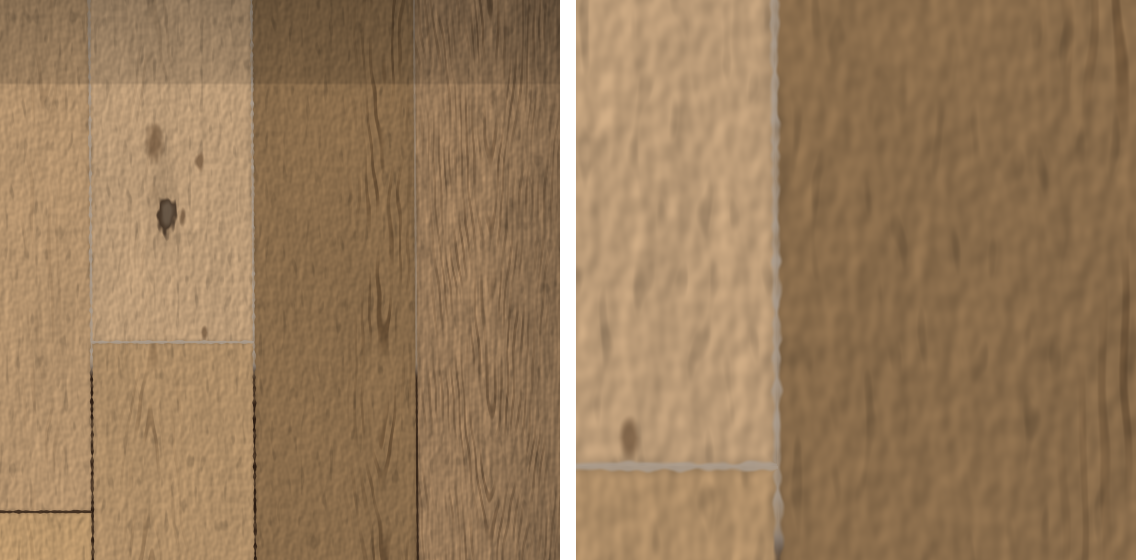
Left: the whole. Right: its middle third, enlarged.
Write a three.js fragment shader that draws this texture.

```glsl
// Oak floor of four upright planks with two butt joints, a knotty board and a shaded top band.
// Stretched gradient noise makes fibres and embossed pores; level lines of a bent
// field make the cathedral grain, and distances to the plank edges make the gaps.
varying vec2 vUv;

vec2 gradientAt(vec2 cell) {
  float angle = 6.2832 * fract(sin(dot(cell, vec2(127.1, 311.7))) * 43758.5);
  return vec2(cos(angle), sin(angle));
}

float noise(vec2 p) {
  vec2 i = floor(p), f = fract(p);
  vec2 u = f * f * f * (f * (f * 6.0 - 15.0) + 10.0);
  float low = mix(dot(gradientAt(i), f),
                  dot(gradientAt(i + vec2(1, 0)), f - vec2(1, 0)), u.x);
  float high = mix(dot(gradientAt(i + vec2(0, 1)), f - vec2(0, 1)),
                   dot(gradientAt(i + vec2(1, 1)), f - vec2(1, 1)), u.x);
  return mix(low, high, u.y);
}

float pores(vec2 p) {
  return noise(p * vec2(85, 48)) + 0.7 * noise(p * vec2(150, 95));
}

// Nested arches around a vertical axis; pitch is lines per unit, rise their direction
float cathedral(vec2 p, float fromAxis, float pitch, float rise) {
  float bend = sqrt(fromAxis * fromAxis + 0.00006);
  float field = bend * pitch - p.y * rise
              + 1.2 * noise(p * vec2(8, 4)) + 0.45 * noise(p * vec2(40, 14));
  return smoothstep(0.5, 0.95, 0.5 + 0.5 * sin(6.2832 * field));
}

// Soft pointed spot with a ragged rim
float knot(vec2 p, vec2 center, vec2 size, float softness) {
  vec2 d = (p - center) / size;
  float r = length(d) + 0.25 * abs(d.y) + 0.5 * noise(p * vec2(110, 50));
  return 1.0 - smoothstep(1.0 - softness, 1.0 + softness, r);
}

void main() {
  vec2 uv = vUv;

  // Plank layout, with slightly leaning seams
  float across = (uv.x - 0.159 - 0.007 * (1.0 - uv.y)) / 0.29 + 1.0;
  float plank = floor(across);
  float nearestSeam = floor(across + 0.5);
  float joint = plank < 0.5 ? 0.086 : plank < 1.5 ? 0.389 : -1.0;
  float below = smoothstep(joint + 0.001, joint - 0.001, uv.y);
  vec2 p = uv + vec2(0.0, 3.7 * plank + 1.9 * step(uv.y, joint));

  // Board tones
  vec3 honey = mix(vec3(0.70, 0.57, 0.425), vec3(0.73, 0.59, 0.42), below);
  vec3 pale = mix(vec3(0.735, 0.61, 0.47), vec3(0.685, 0.555, 0.405), below);
  vec3 wood = mix(honey, pale, smoothstep(0.994, 1.006, across));
  wood = mix(wood, vec3(0.54, 0.425, 0.295), smoothstep(1.994, 2.006, across));
  wood = mix(wood, vec3(0.595, 0.475, 0.35), smoothstep(2.994, 3.006, across));

  // Fibres, blotches, embossed pores and short dark flecks
  float relief = pores(p) - pores(p + vec2(0.0035, -0.004));
  float fibre = noise(p * vec2(120, 12)) + 0.5 * noise(p * vec2(48, 6));
  float blotch = noise(p * vec2(14, 4));
  float fleck = smoothstep(0.22, 0.5, noise(p * vec2(95, 26) + 5.3));
  wood *= 1.0 + 0.105 * relief + 0.07 * fibre + 0.05 * blotch - 0.11 * fleck;

  // Cathedral grain: axis, spread, strength, pitch and rise vary by board
  float axis = 0.075, spread = 0.035, strength = 0.12, pitch = 70.0, rise = 4.0;
  if (plank > 2.5) {
    axis = 0.876; spread = 0.16; strength = 0.30; pitch = 95.0; rise = 8.0;
  } else if (plank > 1.5) {
    axis = 0.685; spread = 0.045; strength = 0.40; rise = 3.5;
  } else if (plank > 0.5) {
    axis = 0.27; spread = 0.05; strength = 0.10 + 0.14 * below; rise = -9.0;
  }
  float fromAxis = uv.x - axis - 0.008 * noise(vec2(p.y * 4.0, plank));
  float grainMask = exp(-fromAxis * fromAxis / (spread * spread));
  float broken = smoothstep(-0.3, 0.35, noise(p * vec2(26, 9)));
  float grain = cathedral(p, fromAxis, pitch, rise) * grainMask * broken;
  wood = mix(wood, wood * vec3(0.42, 0.36, 0.29), grain * strength * 1.2);
  if (plank > 2.5) {
    wood *= 1.0 + 0.20 * noise(p * vec2(170, 16));
  }

  // Knots on the pale board
  float halo = knot(uv, vec2(0.290, 0.67), vec2(0.022, 0.13), 0.8);
  wood *= 1.0 - 0.09 * halo;
  float smudge = max(knot(uv, vec2(0.276, 0.745), vec2(0.014, 0.036), 0.6),
                     knot(uv, vec2(0.357, 0.712), vec2(0.007, 0.017), 0.5));
  smudge = max(smudge, knot(uv, vec2(0.326, 0.613), vec2(0.005, 0.016), 0.5));
  smudge = max(smudge, knot(uv, vec2(0.365, 0.406), vec2(0.006, 0.012), 0.5));
  wood = mix(wood, vec3(0.37, 0.27, 0.18), 0.6 * smudge);
  float core = knot(uv, vec2(0.297, 0.616), vec2(0.017, 0.043), 0.2);
  float heart = knot(uv, vec2(0.299, 0.618), vec2(0.010, 0.027), 0.6);
  wood = mix(wood, mix(vec3(0.24, 0.18, 0.13), vec3(0.38, 0.32, 0.26), heart), 0.9 * core);

  // Gaps: worn grey filler above, open and dark below
  float thin = step(2.5, nearestSeam);
  float ragged = (0.0028 - 0.0022 * thin) * noise(uv * vec2(60, 105));
  float seam = abs(across - nearestSeam) * 0.29 + ragged;
  float butt = abs(uv.y - joint) + 0.0024 * noise(uv * vec2(105, 60));
  float filled = smoothstep(0.32, 0.36, uv.y);
  float seamLine = 1.0 - smoothstep(0.0008, 0.0034 - 0.0006 * thin, seam);
  float worn = 0.9 + 0.6 * (1.0 - 0.8 * thin) * noise(vec2(uv.y * 85.0, nearestSeam + 0.3));
  seamLine *= mix(0.92, 0.74 - 0.3 * thin, filled) * worn;
  float buttLine = 0.8 * (1.0 - smoothstep(0.0010, 0.0036, butt));
  vec3 gapColor = mix(vec3(0.17, 0.11, 0.07), vec3(0.67, 0.62, 0.57), filled);
  wood *= 1.0 - 0.09 * (1.0 - smoothstep(0.0, 0.009, min(seam, butt)));
  wood = mix(wood, gapColor, clamp(max(seamLine, buttLine), 0.0, 1.0));

  // Shaded top band and falloff to the right
  float band = smoothstep(0.847, 0.853, uv.y);
  float shade = 1.0 - band * (0.13 + 0.7 * (uv.y - 0.85));
  shade *= 1.0 - 0.13 * smoothstep(0.84, 1.0, uv.x);
  gl_FragColor = vec4(clamp(wood * shade, 0.0, 1.0), 1.0);
}
```
